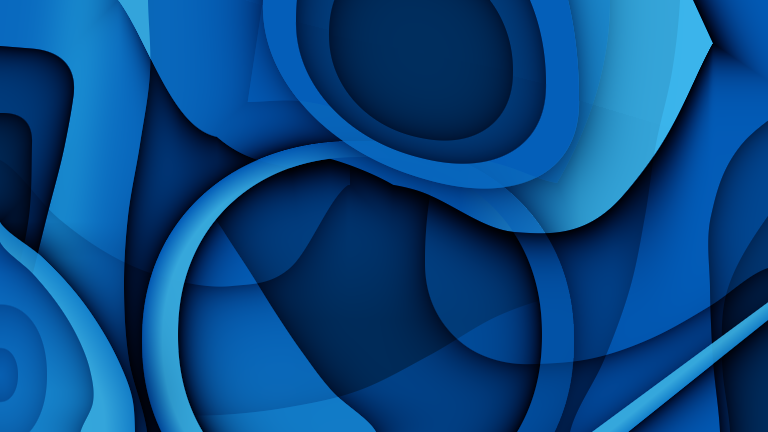
A WebGL 2 fragment shader for this background:

```glsl
#version 300 es
precision highp float;
uniform vec2 u_resolution;
out vec4 fragColor;

#define HEIGHT 4.32
#define NAVY vec3(0.0, 0.17, 0.35)
#define DEEP vec3(0.0, 0.24, 0.5)
#define BLUE vec3(0.01, 0.36, 0.72)
#define AZURE vec3(0.08, 0.51, 0.8)
#define SKY vec3(0.22, 0.67, 0.87)
#define REACH 0.17

float ramp(float a, float b, float x) { return clamp((x - a) / (b - a), 0.0, 1.0); }

// Smooth curve through seven evenly spaced values
float spline(float t, float k[7]) {
  t = clamp(t, 0.0, 5.999);
  int i = int(t);
  float f = t - float(i);
  float a = k[max(i - 1, 0)], b = k[i], c = k[i + 1], d = k[min(i + 2, 6)];
  return b + 0.5 * f * (c - a + f * (2.0 * a - 5.0 * b + 4.0 * c - d + f * (3.0 * (b - c) + d - a)));
}

// Signed distance to a spline edge, positive past the curve
float edge(float along, float across, float start, float gap, float k[7]) {
  float t = (along - start) / gap;
  float slope = (spline(t + 0.05, k) - spline(t - 0.05, k)) / (0.1 * gap);
  return (across - spline(t, k)) * inversesqrt(1.0 + slope * slope);
}

float smoothMax(float a, float b, float k) {
  float h = max(k - abs(a - b), 0.0);
  return max(a, b) + h * h * 0.25 / k;
}

float oval(vec2 p, vec2 radius) {
  vec2 q = pow(abs(p / radius) + 1e-4, vec2(2.15));
  return (pow(q.x + q.y, 1.0 / 2.15) - 1.0) * min(radius.x, radius.y);
}

// Tint the inside of a shape and cast a soft blue shadow outside it
void paint(inout vec3 c, float d, vec3 tint, float alpha, float shade) {
  float cover = clamp(0.5 - d * u_resolution.y / HEIGHT, 0.0, 1.0);
  float light = 1.0 - shade * (1.0 - cover) * exp(-max(d, 0.0) / REACH);
  c = mix(c * pow(vec3(light), vec3(2.2, 1.2, 0.9)), tint, alpha * cover);
}

// Recessed shape with the shadow falling inward
void carve(inout vec3 c, float d, vec3 tint, float alpha, float shade) {
  paint(c, d, tint, alpha, 0.0);
  paint(c, -d, tint, 0.0, shade);
}

void main() {
  // y runs down from the top edge
  vec2 p = gl_FragCoord.xy * HEIGHT / u_resolution.y;
  p.y = HEIGHT - p.y;
  float x = p.x, y = p.y;

  // Backdrop and right-hand hollows
  vec3 c = BLUE;
  float seam = edge(y, x, 0.0, 0.72, float[7](6.8, 6.72, 6.56, 6.45, 6.3, 6.04, 5.7));
  carve(c, seam, DEEP, 0.85, 0.3);
  float cave = -edge(y, x, 0.0, 0.72, float[7](8.7, 8.3, 7.42, 7.11, 7.1, 7.13, 7.2));
  carve(c, cave, DEEP, 0.9, 0.8);
  cave = -edge(y, x, 0.0, 0.72, float[7](9.0, 8.8, 8.3, 7.68, 7.28, 7.22, 7.3));
  carve(c, cave, NAVY, 0.8, 0.6);

  // Disc inside the hoop, with its pale wedge
  float inner = oval(p - vec2(3.6, 3.35), vec2(1.82, 1.78));
  float outer = oval(p - vec2(3.58, 3.41), vec2(2.16, 2.0));
  paint(c, inner, mix(DEEP, NAVY, ramp(1.8, 3.2, y)), 0.95, 0.0);
  float low = -edge(x, y, 1.5, 0.7, float[7](4.15, 4.15, 4.07, 3.9, 3.55, 3.15, 2.94));
  paint(c, max(low, inner), mix(DEEP, BLUE, 0.35), 0.85, 0.0);
  float wedge = edge(y, x, 1.92, 0.4, float[7](2.0, 2.24, 2.5, 2.75, 3.02, 3.33, 3.76));
  if (inner < 0.0) {
    paint(c, wedge, mix(BLUE, AZURE, 0.7 * ramp(2.5, 4.3, y)), 0.95, 0.5);
    paint(c, max(low, wedge), AZURE, 0.6, 0.1);
  }

  // Left ribbon and its hollows
  float ribbon = edge(y, x, 0.0, 0.72, float[7](1.48, 1.5, 1.4, 1.28, 1.24, 1.29, 1.47));
  float off = (x - 0.85 + 0.12 * y) / 0.36;
  paint(c, ribbon, mix(BLUE, AZURE, 0.35 + 0.85 * exp(-off * off)), 1.0, 0.88);
  cave = edge(y, x, 0.0, 0.72, float[7](0.75, 0.76, 0.65, 0.47, 0.29, 0.1, -0.03));
  carve(c, smoothMax(cave, 0.46 + 0.08 * x - y, 0.45), DEEP, 1.0, 0.88);
  cave = edge(y, x, 0.0, 0.72, float[7](0.33, 0.33, 0.32, 0.29, 0.14, -0.05, -0.2));
  carve(c, smoothMax(cave, 1.13 - y, 0.3), NAVY, 0.9, 0.75);

  // Translucent arcs
  float fade = ramp(1.2, 1.8, x);
  float arc = edge(x, y, 0.0, 0.58, float[7](1.6, 2.18, 2.58, 2.8, 2.86, 2.68, 1.85));
  paint(c, max(arc, x - 3.5), BLUE, 0.25 * fade, mix(0.15, 0.4, fade));
  arc = edge(x, y, 4.2, 0.58, float[7](3.55, 3.62, 3.64, 3.58, 3.38, 3.06, 2.68));
  arc = smoothMax(arc, 4.25 + 0.12 * (y - 2.6) * (y - 2.6) - x, 0.9);
  paint(c, arc, BLUE, 0.32, 0.6);
  paint(c, -inner, BLUE, 0.0, 0.93);

  // Sweeping bowl
  float bowl = edge(x, y, 1.18, 0.992, float[7](0.0, 1.37, 1.73, 1.9, 2.32, 2.05, 0.43));
  float s = ramp(1.18, 2.17, x), e = ramp(6.14, 7.13, x);
  bowl -= 0.55 * (0.9 * s * (1.0 - s) + 1.2 * e * e * (1.0 - e));
  bowl = max(bowl, max(1.18 - x, x - 6.93 - 0.46 * y));
  bowl = max(bowl, -inner - 0.4 * max(x - 3.3, 0.0));
  vec3 tint = mix(BLUE, AZURE, 0.4 * ramp(2.6, 1.6, x));
  paint(c, bowl, mix(tint, SKY, ramp(4.6, 5.8, x)), 0.95, mix(0.25, 0.92, fade));
  paint(c, max(bowl, ribbon), SKY, 0.9, 0.0);
  paint(c, max(bowl, -seam), SKY * 1.1, 0.65, 0.0);

  // Hoop, fading over the bowl
  float faint = ramp(3.0, 4.3, x);
  tint = mix(BLUE, SKY, ramp(0.0, -0.19, outer));
  tint = mix(tint, BLUE, ramp(2.2, 4.0, x));
  paint(c, max(outer, -inner), tint, mix(0.97, 0.5, faint), outer > 0.0 ? mix(0.85, 0.4, faint) : 0.0);
  paint(c, bowl, SKY, 0.0, 0.65 * faint);

  // Angular panel hanging from the top
  float panel = edge(x, y, 2.48, 0.515, float[7](1.02, 1.01, 1.13, 1.36, 1.52, 1.66, 1.83));
  panel = max(panel, max(2.63 - 0.15 * y - x, x - 6.1 + 0.158 * y * y));
  paint(c, panel, mix(BLUE, AZURE, ramp(5.0, 5.9, x)), 0.75, 0.15);

  // Nested sheared bowls
  for (int i = 0; i < 3; i++) {
    float n = float(i);
    vec2 q = p - vec2(4.21, 0.53);
    q.y -= (0.3 - 0.05 * n) * q.x;
    float depth = q.y > 0.0 ? 1.25 - 0.2 * n : 2.4 * pow(0.63, n);
    float nest = oval(q, vec2(1.58 - 0.33 * n, depth));
    if (i == 0) {
      paint(c, nest, mix(BLUE, AZURE, 0.3), 0.9, 0.35);
      paint(c, max(nest, panel), BLUE, 0.75, 0.0);
    } else carve(c, nest, mix(BLUE, NAVY, 0.3 + 0.33 * n), 0.95, 0.5);
  }

  // Lower-left crescent and ovals
  float rim = edge(y, x, 2.22, 0.35, float[7](0.0, 0.42, 0.75, 1.0, 1.19, 1.32, 1.35));
  paint(c, max(rim, 2.22 - y), mix(AZURE, SKY, ramp(0.0, -0.3, rim)), 0.92, 0.75);
  float core = edge(y, x, 2.42, 0.32, float[7](0.0, 0.33, 0.59, 0.78, 0.9, 0.93, 0.8));
  carve(c, core, mix(BLUE, AZURE, ramp(2.6, 3.9, y)), 0.95, 0.35);
  for (float r = 0.47; r > 0.1; r -= 0.29)
    carve(c, oval(p - vec2(0.0, 3.75), vec2(r, r * 1.5)), BLUE, 0.4, 0.2);

  // Lower-right beam, shaded below
  float above = 0.8 * (HEIGHT - 0.737 * (x - 5.92) - y);
  float below = 0.78 * (y - HEIGHT + 0.8 * (x - 6.28));
  tint = mix(AZURE, SKY, ramp(0.0, -0.12, below));
  paint(c, max(above, below), tint, 0.95, below > 0.0 ? 0.88 : 0.4);
  fragColor = vec4(c, 1.0);
}
```
